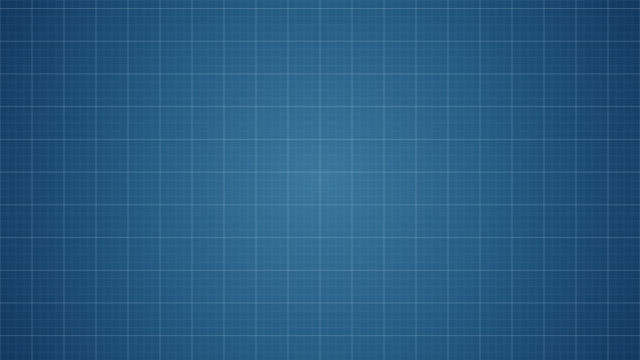
Give the GLSL for this pattern, as a WebGL 2 fragment shader.

```glsl
#version 300 es
precision highp float;
// Blueprint grid: fine and bold pale lines over a blue radial glow.

uniform vec2 u_resolution;
out vec4 fragColor;

// Pixel coverage of the grid lines; all lengths are in canvas heights.
vec2 gridLines(vec2 uv, vec2 repeats, vec2 canvas, float width, float pixel) {
    vec2 cells = uv * repeats;
    vec2 dist = abs(fract(cells + 0.5) - 0.5) * canvas / repeats;
    return clamp((0.5 * (width + pixel) - dist) / pixel, 0.0, min(1.0, width / pixel));
}

// Paint both line directions over a colour, so crossings build up.
vec3 inkLines(vec3 base, vec2 lines, float strength) {
    vec3 paleBlue = vec3(0.90, 0.97, 1.0);
    base = mix(base, paleBlue, lines.x * strength);
    return mix(base, paleBlue, lines.y * strength);
}

void main() {
    vec2 uv = gl_FragCoord.xy / u_resolution;
    vec2 canvas = vec2(u_resolution.x / u_resolution.y, 1.0);
    float pixel = 1.0 / u_resolution.y;

    // Circular glow, with its slope rounded off where tiles meet
    vec2 halfSize = 0.5 * canvas;
    vec2 edge = halfSize - abs(uv - 0.5) * canvas;
    float radius = length(halfSize - sqrt(edge * edge + 0.0006));
    vec3 color = mix(vec3(0.228, 0.470, 0.612), vec3(0.140, 0.358, 0.510),
                     min(radius / 0.5, 1.0));
    color = mix(color, vec3(0.068, 0.215, 0.372),
                clamp((radius - 0.5) / 0.52, 0.0, 1.0));

    // Each bold cell holds four by four fine cells
    vec2 gridUv = uv - vec2(0.0, 0.742 / 11.0);
    vec2 repeats = vec2(20.0, 11.0);
    vec2 fine = gridLines(gridUv, repeats * 4.0, canvas, 0.0023, pixel);
    vec2 bold = gridLines(gridUv, repeats, canvas, 0.0023, pixel);
    color = inkLines(color, fine, 0.05);
    color = inkLines(color, bold, 0.15);

    fragColor = vec4(color, 1.0);
}
```
